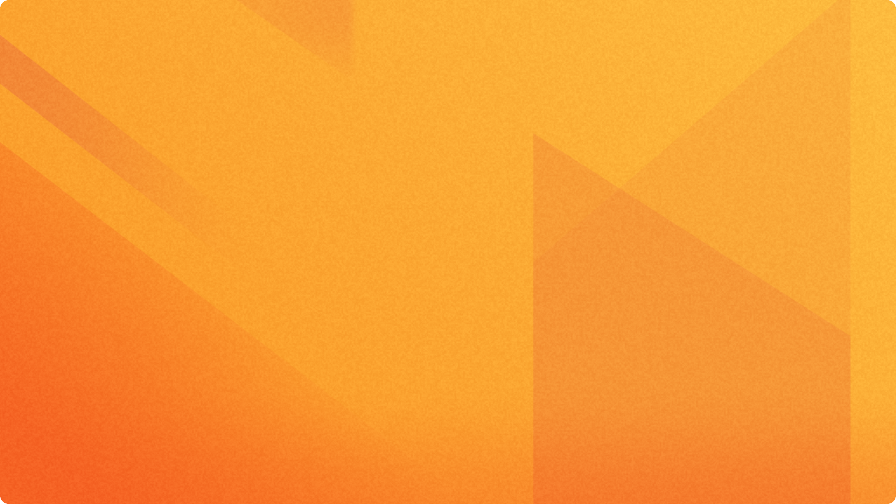
A Shadertoy shader for this background:

```glsl
// Amber gradient backdrop with translucent angled panels, a warm corner glow and fine grain.

const vec3 AMBER = vec3(0.98, 0.58, 0.15);
const vec3 YELLOW = vec3(0.99, 0.74, 0.25);
const vec3 RED = vec3(0.96, 0.37, 0.14);
const vec3 COPPER = vec3(0.94, 0.50, 0.22);
const vec3 PAPER = vec3(1.0);

float hash(vec2 p) {
    vec3 q = fract(vec3(p.xyx) * 0.1031);
    q += dot(q, q.yzx + 33.33);
    return fract((q.x + q.y) * q.z);
}

float valueNoise(vec2 p) {
    vec2 cell = floor(p);
    vec2 f = fract(p);
    f = f * f * (3.0 - 2.0 * f);
    float low = mix(hash(cell), hash(cell + vec2(1, 0)), f.x);
    float high = mix(hash(cell + vec2(0, 1)), hash(cell + vec2(1, 1)), f.x);
    return mix(low, high, f.y);
}

// Smooth step from 0 to 1 where the signed distance turns positive.
float cover(float dist, float blur) {
    return smoothstep(-blur, blur, dist);
}

// Signed distance below the line y = height + slope * x.
float belowLine(vec2 p, float height, float slope) {
    return (height + slope * p.x - p.y) / sqrt(1.0 + slope * slope);
}

float roundedBox(vec2 p, vec2 halfSize, float radius) {
    vec2 q = abs(p) - halfSize + radius;
    return length(max(q, 0.0)) + min(max(q.x, q.y), 0.0) - radius;
}

void mainImage(out vec4 fragColor, in vec2 fragCoord) {
    vec2 p = fragCoord / iResolution.y;
    float aspect = iResolution.x / iResolution.y;
    float blur = 0.75 / iResolution.y;
    p.x *= 1.7778 / aspect;

    // Base gradient, brightest at the upper right
    vec3 color = mix(AMBER, YELLOW, clamp(0.34 * p.x + 0.375 * p.y, 0.0, 1.0));

    // Wedge at the top, ending in a soft vertical edge
    float wedge = cover(-belowLine(p, 1.329, -0.70), blur) * cover(0.70 - p.x, 0.012);
    color = mix(color, COPPER, wedge * mix(0.24, 0.38, smoothstep(0.47, 0.68, p.x))
        * smoothstep(0.80, 0.98, p.y));

    // Diagonal stripe fading to the right
    float stripe = cover(belowLine(p, 0.931, -0.785), blur)
        * cover(-belowLine(p, 0.834, -0.775), blur);
    color = mix(color, COPPER, stripe * 0.75 * (1.0 - smoothstep(0.0, 0.52, p.x)));

    // Tall panel on the right, cut by two crossing diagonals
    float panel = cover(p.x - 1.058, blur) * cover(1.6875 - p.x, blur);
    float rising = panel * cover(belowLine(p, -0.433, 0.862), blur);
    float falling = panel * cover(belowLine(p, 1.413, -0.64), blur);
    color = mix(color, COPPER, 0.20 * rising);
    color = mix(color, COPPER, 0.36 * falling);

    // Red slope at the lower left
    float depth = 0.718 - 0.767 * p.x - p.y;
    float slope = cover(belowLine(p, 0.718, -0.767), blur);
    float heat = 0.32 * (1.0 - smoothstep(0.0, 1.0, p.x)) + 1.1 * max(depth, 0.0);
    color = mix(color, RED, slope * min(heat, 0.9));

    // Warm haze along the bottom
    float haze = 1.0 - smoothstep(-0.03, 0.25, p.y);
    color = mix(color, RED, haze * (0.38 + 0.12 * falling));

    // Fine grain
    float grain = valueNoise(p * 290.0) + 0.5 * hash(floor(p * 432.0)) - 0.75;
    color += grain * vec3(0.02, 0.045, 0.035);

    // Rounded corners
    vec2 halfSize = vec2(0.8889, 0.5);
    float outside = cover(roundedBox(p - halfSize, halfSize, 0.019), blur);
    color = mix(color, PAPER, outside * step(0.0, roundedBox(p - halfSize, halfSize, 0.019)));

    fragColor = vec4(clamp(color, 0.0, 1.0), 1.0);
}
```
